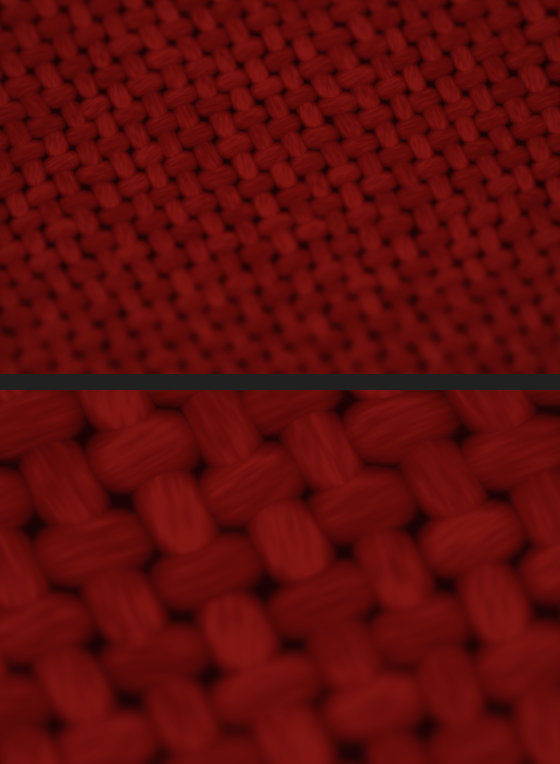
Top, the full canvas; bottom, a detail of the centre.
Write a WebGL 2 fragment shader that draws this texture.

```glsl
#version 300 es
precision highp float;
// Red plain-weave cloth seen close up, tilted, with a shallow focus band.
// Rounded yarn crossings alternate on a skewed lattice; the highest one shows.
// A spiral of samples widens away from the band to give the lens blur.
uniform vec2 u_resolution;
out vec4 fragColor;

// Lattice, in units of canvas height: one step along the weft, one along the warp
const vec2 WEFT_STEP = vec2(0.0684, 0.0254);
const vec2 WARP_STEP = vec2(0.0260, -0.0527);
const vec2 ORIGIN = vec2(0.7227, 0.584);
// Half sizes of a crossing (along, across), in lattice cells
const vec2 WEFT_SIZE = vec2(0.72, 0.56);
const vec2 WARP_SIZE = vec2(0.85, 0.43);
// Irregularity
const float WOBBLE = 0.35;
const float JITTER = 0.14;
const float FIBRE = 0.34;
const float UNEVEN = 0.16;
// Lens
const float FOCUS_Y = 0.67;
const float FOCUS_TILT = 0.06;
const float FOCUS_HALF = 0.07;
const float BLUR_RATE = 0.024;
const int SAMPLES = 18;
const float GOLDEN_ANGLE = 2.39996;
const float VIGNETTE = 0.14;
// Reds from gap to highlight
const vec3 GAP = vec3(0.11, 0.010, 0.015);
const vec3 SHADE = vec3(0.28, 0.025, 0.025);
const vec3 BASE = vec3(0.375, 0.040, 0.035);
const vec3 LIGHT = vec3(0.48, 0.078, 0.066);

float hash(vec2 p) {
  vec3 q = fract(vec3(p.xyx) * 0.1031);
  q += dot(q, q.yzx + 33.33);
  return fract((q.x + q.y) * q.z);
}

float noise(vec2 p) {
  vec2 i = floor(p), f = fract(p);
  f = f * f * (3.0 - 2.0 * f);
  return mix(mix(hash(i), hash(i + vec2(1, 0)), f.x),
             mix(hash(i + vec2(0, 1)), hash(i + vec2(1, 1)), f.x), f.y);
}

// Brightness of the cloth at p, 0 in a gap to 1 on a lit fibre
float clothTone(vec2 p) {
  vec2 uv = inverse(mat2(WEFT_STEP, WARP_STEP)) * (p - ORIGIN);
  uv += WOBBLE * (vec2(noise(p * 6.0 + 40.0), noise(p * 6.0 + 90.0)) - 0.5);
  vec2 cell = round(uv);

  // Find the highest yarn among the neighbouring crossings
  float height = -9.0, weft = 0.0;
  vec2 local = vec2(0), id = cell;
  for (int j = -1; j <= 1; j++) {
    for (int i = -1; i <= 1; i++) {
      vec2 c = cell + vec2(i, j);
      float isWeft = step(mod(c.x + c.y, 2.0), 0.5);
      vec2 shift = vec2(hash(c + 200.0), hash(c + 317.0)) - 0.5;
      vec2 q = uv - c - JITTER * shift;
      q = isWeft > 0.5 ? q : q.yx;
      vec2 r = q / mix(WARP_SIZE, WEFT_SIZE, isWeft);
      float h = 1.0 - dot(r, r);
      if (h > height) {
        height = h; weft = isWeft; local = q; id = c;
      }
    }
  }

  // Fine twisted fibres run along the yarn
  float seed = hash(id + 451.0);
  float twist = local.y + (seed - 0.3) * 0.4 * local.x;
  vec2 strand = vec2(local.x * 2.5, twist * 11.0) + seed * 80.0 + 100.0;
  float fibre = 0.6 * noise(strand) + 0.4 * noise(strand * vec2(1.6, 2.1)) - 0.5;

  // Light from above: weft undersides and tucked warp ends fall into shade
  float body = smoothstep(-0.4, 0.7, height);
  float shading = weft > 0.5 ? -0.22 * local.y - 0.03 : 0.16 * local.x + 0.04;
  return body * (0.76 + FIBRE * fibre + UNEVEN * (seed - 0.5) + shading);
}

vec3 clothColor(float tone) {
  vec3 c = mix(GAP, SHADE, smoothstep(0.0, 0.38, tone));
  c = mix(c, BASE, smoothstep(0.30, 0.70, tone));
  return mix(c, LIGHT, smoothstep(0.62, 1.0, tone));
}

void main() {
  vec2 p = gl_FragCoord.xy / u_resolution.y;
  vec2 center = 0.5 * u_resolution / u_resolution.y;

  // Blur grows with distance from the tilted focus band
  float away = abs(p.y - FOCUS_Y - FOCUS_TILT * (p.x - center.x));
  float radius = BLUR_RATE * max(away - FOCUS_HALF, 0.0) + 0.6 / u_resolution.y;

  vec3 color = vec3(0);
  for (int k = 0; k < SAMPLES; k++) {
    float t = float(k) + 0.5;
    float angle = t * GOLDEN_ANGLE;
    vec2 offset = radius * sqrt(t / float(SAMPLES)) * vec2(cos(angle), sin(angle));
    color += clothColor(clothTone(p + offset));
  }
  color /= float(SAMPLES);

  // Darker corners
  vec2 edge = p - center;
  color *= 1.04 - VIGNETTE * dot(edge, edge);
  fragColor = vec4(color, 1.0);
}
```
